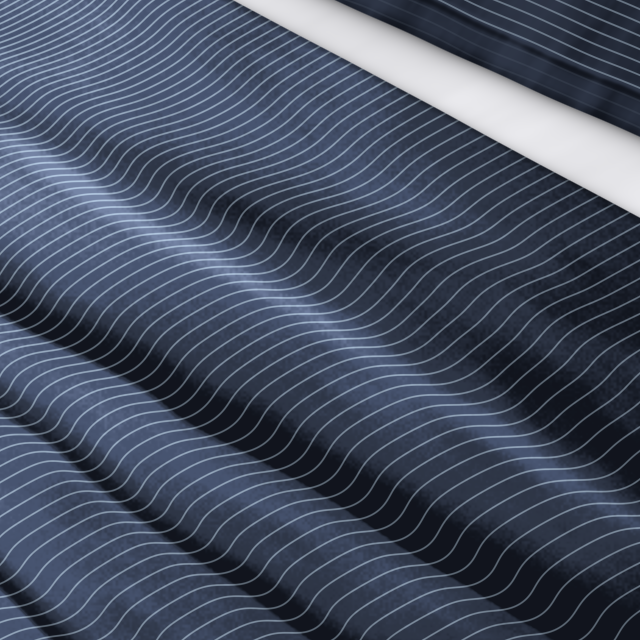
Write a three.js fragment shader that draws this texture.

```glsl
varying vec2 vUv;

#define STRIPE_COUNT 57.0
#define STRIPE_WIDTH 0.0019
#define PERSPECTIVE 1.5
#define FOLD_SLOPE 0.6
#define SOFT 0.0016
#define INK vec3(0.065, 0.08, 0.115)
#define NAVY vec3(0.18, 0.21, 0.275)
#define BLUE vec3(0.28, 0.33, 0.44)
#define PALE vec3(0.46, 0.52, 0.65)
#define STRIPE vec3(0.66, 0.74, 0.82)
#define SHEET vec3(0.90, 0.90, 0.915)

float hash(vec2 p) {
  p = fract(p * vec2(0.1031, 0.1137));
  p += dot(p, p.yx + 33.33);
  return fract((p.x + p.y) * p.x * 17.3);
}

float noise(vec2 p) {
  vec2 i = floor(p), f = fract(p);
  f = f * f * (3.0 - 2.0 * f);
  return mix(mix(hash(i), hash(i + vec2(1.0, 0.0)), f.x),
             mix(hash(i + vec2(0.0, 1.0)), hash(i + 1.0), f.x), f.y);
}

float fbm(vec2 p) {
  float sum = 0.0, gain = 0.5;
  for (int i = 0; i < 4; i++) {
    sum += gain * noise(p);
    p = p * 2.03 + 7.1;
    gain *= 0.5;
  }
  return sum;
}

// Distance across the diagonal folds, gently bent
float across(vec2 p) {
  return p.y - FOLD_SLOPE * p.x + 0.035 * (noise(p * 4.0 + 3.0) - 0.5)
       + 0.008 * (noise(p * 13.0) - 0.5);
}

float bend(float d, float center, float width) {
  float t = (d - center) / width;
  return t / sqrt(1.0 + t * t);
}

float band(float d, float center, float width) {
  float t = (d - center) / width;
  return exp(-t * t);
}

// Shadow that deepens slowly and stops sharply at the overlap
float overlap(float d, float edge, float reach) {
  float t = d - edge;
  return pow(smoothstep(-reach, 0.0, t), 1.7) * (1.0 - smoothstep(0.0, 0.018, t));
}

// Stripe number, displaced by the height of the cloth
float stripePhase(vec2 p) {
  float d = across(p);
  float upper = d + 0.2 * p.x;
  float h = 0.022 * bend(upper, 0.09, 0.05) - 0.018 * bend(upper, 0.19, 0.05)
          - 0.014 * bend(d, -0.11, 0.05) - 0.012 * bend(d, 0.13, 0.045)
          + 0.032 * bend(d, 0.21, 0.035) - 0.027 * bend(d, 0.42, 0.05)
          + 0.022 * bend(d, 0.50, 0.03);
  float lower = d - 0.15 * p.x;
  h += 0.024 * bend(lower, 0.66, 0.028) - 0.02 * bend(lower, 0.59, 0.04)
     - 0.02 * bend(d, 0.87, 0.04) + 0.02 * bend(d, 0.95, 0.03);
  float q = p.y + 0.55 * p.x + h + 0.005 * noise(p * 9.0);
  return STRIPE_COUNT * log(1.0 + PERSPECTIVE * q);
}

float stripeMask(vec2 p) {
  float e = 0.0008;
  float s = stripePhase(p);
  vec2 slope = vec2(stripePhase(p + vec2(e, 0.0)), stripePhase(p + vec2(0.0, e))) - s;
  float dist = abs(fract(s) - 0.5) * e / max(length(slope), 0.001);
  return 1.0 - smoothstep(0.5 * STRIPE_WIDTH - 0.5 * SOFT, 0.5 * STRIPE_WIDTH + SOFT, dist);
}

vec3 clothColor(float light) {
  vec3 c = mix(INK, NAVY, smoothstep(0.0, 0.33, light));
  c = mix(c, BLUE, smoothstep(0.33, 0.66, light));
  return mix(c, PALE, smoothstep(0.66, 1.0, light));
}

vec3 duvet(vec2 p) {
  float d = across(p);
  float light = 0.78 - 0.53 * p.x - 0.17 * p.y;
  // Broad folds
  light -= 0.36 * band(d + 0.27 * p.x, 0.19, 0.05) * (1.0 - 0.6 * p.x);
  light += 0.30 * band(d, 0.215, 0.028) + 0.12 * band(d, 0.26, 0.07);
  light -= 0.20 * band(d, 0.12, 0.05) * smoothstep(0.1, 0.5, p.x);
  light += 0.14 * band(d, 0.54, 0.045) + 0.10 * band(d, -0.05, 0.06);
  // Overlapping creases
  light -= 0.72 * overlap(d, 0.475, 0.16);
  light -= 0.55 * overlap(d, 0.64 + 0.15 * p.x, 0.09);
  light -= 0.65 * overlap(d, 0.92 + 0.4 * p.x, 0.08);
  // Small wrinkles and weave
  light += 0.38 * (fbm(vec2(d * 15.0, p.x * 5.0 + p.y * 3.0)) - 0.47);
  light += 0.10 * (noise(p * 230.0) - 0.5);
  light = clamp(light, 0.0, 1.0);
  vec3 thread = STRIPE * (0.62 + 0.5 * light);
  return mix(clothColor(light), thread, 0.85 * stripeMask(p));
}

vec3 pillow(vec2 p, float inside) {
  float light = 0.17 + 0.5 * (fbm(vec2(p.x * 14.0 + p.y * 9.0, p.y * 5.0)) - 0.4);
  float body = smoothstep(0.065, 0.068, inside);
  light -= 0.16 * band(inside, 0.062, 0.006) + 0.12 * (1.0 - smoothstep(0.0, 0.025, inside));
  light += 0.12 * band(inside, 0.072, 0.005);
  float s = (p.y - 0.44 * p.x + 0.006 * noise(p * 12.0)) / 0.0205;
  float dist = abs(fract(s) - 0.5) * 0.0188;
  float mask = 1.0 - smoothstep(0.0003, 0.0025, dist);
  return mix(clothColor(clamp(light, 0.0, 1.0)), STRIPE * 0.75, mask * mix(0.12, 0.75, body));
}

void main() {
  vec2 p = vec2(vUv.x, 1.0 - vUv.y);
  float ripple = 0.006 * (noise(p * 9.0) - 0.5);
  float duvetEdge = p.y - 0.537 * p.x + 0.196 + 0.5 * ripple;
  float pillowEdge = 0.45 * p.x - 0.235 - p.y + ripple;

  // Sheet with soft contact shadows
  vec3 color = SHEET * (0.94 + 0.12 * fbm(vec2(p.x * 5.0 + p.y * 9.0, p.y * 4.0)));
  color *= 1.0 - 0.45 * exp(-max(-pillowEdge, 0.0) / 0.014);
  color *= 1.0 - 0.18 * exp(-max(-duvetEdge, 0.0) / 0.008);

  color = mix(color, pillow(p, pillowEdge), smoothstep(-SOFT, SOFT, pillowEdge));
  vec3 cover = duvet(p) * (1.0 - 0.3 * band(duvetEdge, 0.0, 0.008));
  color = mix(color, cover, smoothstep(-SOFT, SOFT, duvetEdge));
  gl_FragColor = vec4(color, 1.0);
}
```
